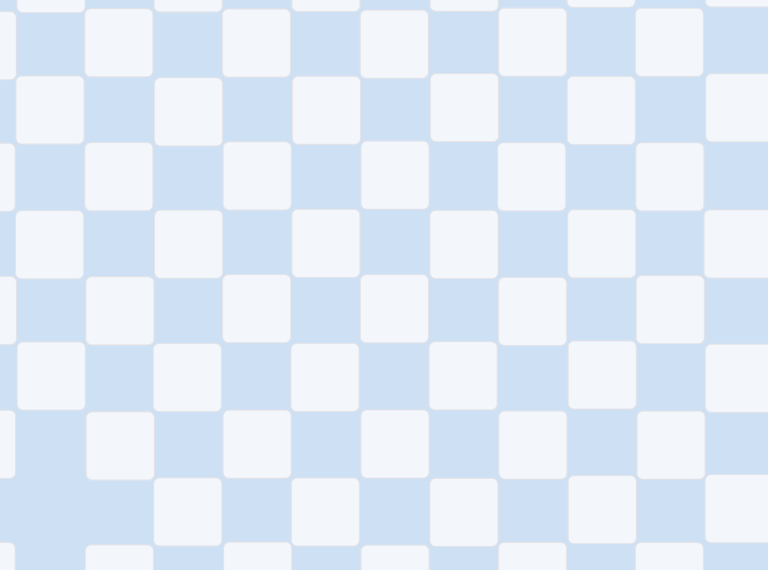
Write a Shadertoy shader that draws this pattern.

```glsl
// Pale rounded tiles laid in a slightly uneven checkerboard on light blue, with one tile missing.

vec2 hash2(vec2 p) {
    vec2 q = vec2(dot(p, vec2(127.1, 311.7)), dot(p, vec2(269.5, 183.3)));
    return fract(sin(q) * 43758.5453);
}

float roundedBox(vec2 p, vec2 halfSize, float radius) {
    vec2 q = abs(p) - halfSize + radius;
    return length(max(q, 0.0)) + min(max(q.x, q.y), 0.0) - radius;
}

void mainImage(out vec4 fragColor, in vec2 fragCoord) {
    // Canvas height is one unit; y runs down from the top edge
    float pixel = 1.0 / iResolution.y;
    vec2 p = vec2(fragCoord.x, iResolution.y - fragCoord.y) * pixel;

    vec2 pitch = vec2(0.1208, 0.1172);
    vec2 firstCentre = vec2(0.0886, 0.0754);
    vec2 nearest = floor((p - firstCentre) / pitch + 0.5);

    vec3 color = vec3(0.806, 0.880, 0.957);

    // Tiles overreach their cells, so the neighbours are drawn too
    for (int y = -1; y <= 1; y++) {
        for (int x = -1; x <= 1; x++) {
            vec2 cell = nearest + vec2(x, y);
            bool empty = mod(cell.x + cell.y, 2.0) < 0.5;
            bool missing = cell == vec2(0.0, 7.0);
            if (empty || missing) continue;

            // Hand-laid shift, with the upper rows rising gently to the right
            vec2 shift = (hash2(cell) - 0.5) * vec2(0.0035, 0.0070);
            shift.y += (4.5 - cell.x) * 0.0005 * (1.0 - cell.y / 8.0);

            vec2 local = p - firstCentre - cell * pitch - shift;
            float d = roundedBox(local, vec2(0.0607), 0.0115);

            // Faint warm rim around the pale face
            float cover = 1.0 - smoothstep(-0.6 * pixel, 0.6 * pixel, d);
            float face = 1.0 - smoothstep(-0.6 * pixel, 0.6 * pixel, d + 0.0019);
            vec3 tile = mix(vec3(0.895, 0.890, 0.910), vec3(0.951, 0.968, 0.984), face);
            color = mix(color, tile, cover);
        }
    }

    fragColor = vec4(color, 1.0);
}
```
